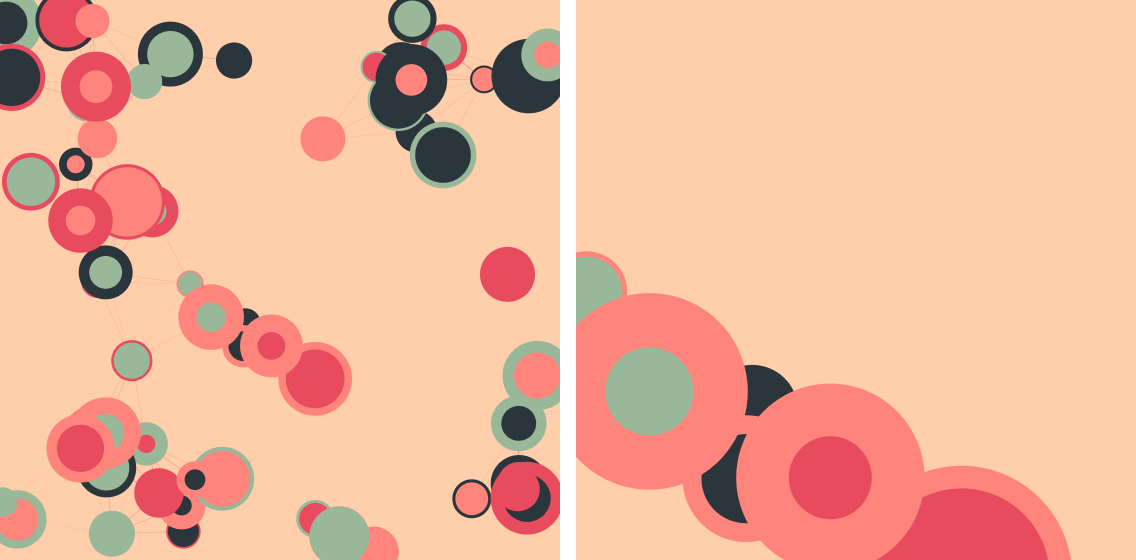
Left: the whole. Right: its middle third, enlarged.
Write a Shadertoy shader that draws this background.

```glsl
const int NODE_COUNT = 60;
const float LINK_REACH = 0.185;
const float LINK_WIDTH = 0.0023;

const vec3 PEACH = vec3(1.0, 0.808, 0.67);
const vec3 SLATE = vec3(0.165, 0.21, 0.235);
const vec3 SAGE = vec3(0.6, 0.72, 0.6);
const vec3 CORAL = vec3(1.0, 0.52, 0.485);
const vec3 ROSE = vec3(0.91, 0.29, 0.37);

// Integer hash returning three values in 0..1
vec3 hash3(uvec3 v) {
    v = v * 1664525u + 1013904223u;
    v.x += v.y * v.z;
    v.y += v.z * v.x;
    v.z += v.x * v.y;
    v ^= v >> 16u;
    v.x += v.y * v.z;
    v.y += v.z * v.x;
    v.z += v.x * v.y;
    return vec3(v >> 8u) / 16777216.0;
}

vec3 ink(int index) {
    int k = index % 4;
    return k == 0 ? SLATE : k == 1 ? SAGE : k == 2 ? CORAL : ROSE;
}

// xy: centre, z: core radius as a fraction of the disc
vec3 nodeAt(int i, float aspect) {
    return hash3(uvec3(i, 17, 5)) * vec3(aspect, 1.0, 0.6) + vec3(0.0, 0.0, 0.4);
}

// Evenly spread sizes in shuffled order
float nodeRadius(int i) {
    return mix(0.024, 0.068, fract(float(i) * 0.618 + 0.3));
}

float segmentDistance(vec2 p, vec2 a, vec2 b) {
    vec2 ab = b - a;
    float t = clamp(dot(p - a, ab) / max(dot(ab, ab), 1e-6), 0.0, 1.0);
    return length(p - a - ab * t);
}

// Box-filtered stroke, so hairlines thinner than a pixel fade properly
float strokeCoverage(float dist, float width, float px) {
    vec2 edges = vec2(0.5, -0.5) * width - dist;
    vec2 cover = clamp(edges / px + 0.5, 0.0, 1.0);
    return cover.x - cover.y;
}

vec3 paintDisc(vec3 base, vec3 paint, float dist, float radius, float px) {
    return mix(base, paint, clamp((radius - dist) / px + 0.5, 0.0, 1.0));
}

vec3 paintLinks(vec3 col, vec2 p, float aspect, float px) {
    for (int i = 0; i < NODE_COUNT; i++) {
        vec2 a = nodeAt(i, aspect).xy;
        // A link never leaves the reach of its own node
        if (distance(p, a) > LINK_REACH) continue;
        for (int j = i + 1; j < NODE_COUNT; j++) {
            vec2 b = nodeAt(j, aspect).xy;
            float span = distance(a, b);
            if (span > LINK_REACH) continue;
            float width = LINK_WIDTH * (1.0 - span / LINK_REACH);
            float dist = segmentDistance(p, a, b);
            col = mix(col, CORAL, strokeCoverage(dist, width, px));
        }
    }
    return col;
}

vec3 paintNodes(vec3 col, vec2 p, float aspect, float px) {
    for (int i = 0; i < NODE_COUNT; i++) {
        vec3 node = nodeAt(i, aspect);
        float radius = nodeRadius(i);
        float dist = distance(p, node.xy);
        col = paintDisc(col, ink(i), dist, radius, px);
        col = paintDisc(col, ink(i / 4), dist, radius * node.z, px);
    }
    return col;
}

void mainImage(out vec4 fragColor, in vec2 fragCoord) {
    float px = 1.0 / iResolution.y;
    float aspect = iResolution.x * px;
    vec2 p = fragCoord * px;

    vec3 col = paintLinks(PEACH, p, aspect, px);
    col = paintNodes(col, p, aspect, px);
    fragColor = vec4(col, 1.0);
}
```
